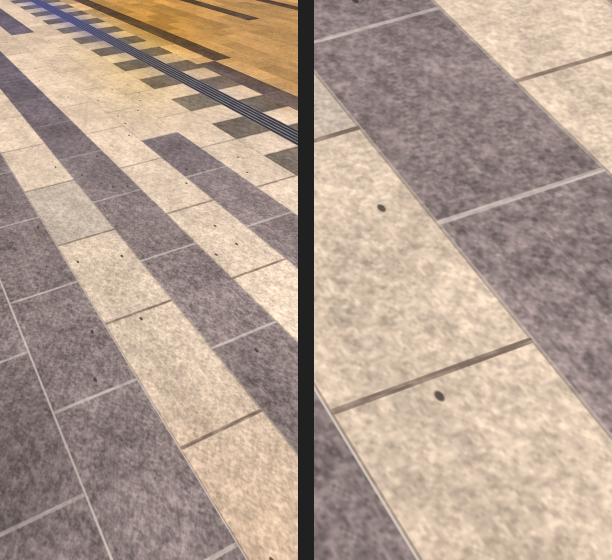
Left, the full canvas; right, a detail of the centre.
Reproduce this texture procedurally as a Shadertoy shader.

```glsl
// Stone paving in perspective: dark and cream bands in running bond, a drain and checkered tiles.

float hash(vec2 p) {
    return fract(sin(dot(p, vec2(127.1, 311.7))) * 43758.5453);
}

float noise(vec2 p) {
    vec2 i = floor(p), f = fract(p);
    f = f * f * (3.0 - 2.0 * f);
    return mix(mix(hash(i), hash(i + vec2(1, 0)), f.x),
               mix(hash(i + vec2(0, 1)), hash(i + vec2(1, 1)), f.x), f.y);
}

// Thin line that fades instead of aliasing when narrower than a pixel
float joint(float coord, float halfWidth, float pixel) {
    float d = abs(fract(coord + 0.5) - 0.5);
    return clamp((halfWidth - d) / pixel + 0.5, 0.0, 1.0) * min(1.0, 2.0 * halfWidth / pixel);
}

// p is in canvas heights, with y running down from the top
vec3 paving(vec2 p) {
    // Floor coordinates from two vanishing points: u across the bands, v along them
    vec2 q = p + vec2(0.2695, 0.1732);
    float u = (q.x / q.y - 0.40) / 0.207;
    float slope = (p.y + 0.319) / (2.669 - p.x);
    float v = (1.0 / (slope - 0.0496) - 1.04) / 0.865;
    float pixelU = fwidth(u), pixelV = fwidth(v);

    // Bands are one unit wide, narrower beyond the drain; odd bands shift half a slab
    float across = u < 8.5 ? u : 9.0 + (u - 8.5) / 0.75;
    float band = floor(across);
    float along = v + 0.5 * mod(band, 2.0);
    bool tiles = u > 6.0 && u < 8.5;
    if (tiles) {
        band = u < 7.3 ? 6.0 : 7.0;
        across = u < 7.3 ? u : 7.0 + (u - 7.6) / 0.9;
        along = 2.0 * v;
    }
    vec2 slab = vec2(band, floor(along));

    // Which slabs are dark
    bool dark = band < 1.0 || band == 2.0
        || (band == 4.0 && (v < 5.0 || v > 11.0))
        || (band == 9.0 && v < 7.2) || (band == 10.0 && v > 7.2)
        || (band == 17.0 && v > 9.3) || band == 22.0;
    if (tiles) dark = mod(slab.x + slab.y, 2.0) > 0.5;

    float far = smoothstep(0.42, 0.0, p.y);
    vec3 cream = mix(vec3(0.90, 0.81, 0.72), vec3(0.84, 0.70, 0.58),
                     smoothstep(0.55, 1.05, p.y) * 0.6 + far * 0.25);
    vec3 grey = mix(vec3(0.56, 0.50, 0.49), vec3(0.42, 0.38, 0.43), far);
    if (tiles) grey = vec3(0.49, 0.44, 0.40);
    vec3 col = dark ? grey : cream;
    if (slab == vec2(1, 4)) col = mix(col, vec3(0.70, 0.65, 0.61), 0.55);
    col *= 0.95 + 0.10 * hash(slab + 3.7);

    // Warm light on the far floor
    float warm = smoothstep(7.5, 10.0, u);
    col *= mix(vec3(1), vec3(0.88, 0.76, 0.56), warm);
    if (u > 8.5) col *= 0.88 + 0.20 * hash(slab + 9.1);

    // Mottled stone, grain and pits, weaker with distance
    vec2 stone = vec2(u, v);
    float near = smoothstep(0.0, 0.5, p.y);
    float strength = dark ? 1.0 : 0.62;
    col *= 1.0 + strength * (0.18 * (noise(stone * 3.0) - 0.5)
        + 0.20 * (noise(stone * vec2(13, 18)) - 0.5)
        + (0.10 + 0.20 * near) * (noise(stone * vec2(33, 48) + 5.0) - 0.5)
        + 0.26 * near * (noise(stone * vec2(68, 90)) - 0.5));
    vec2 cell = floor(stone * 3.0);
    vec2 pit = fract(stone * 3.0) - 0.3 - 0.4 * vec2(hash(cell), hash(cell + 7.0));
    float pitMask = step(0.88, hash(cell + 2.3)) * smoothstep(0.07, 0.035, length(pit));
    col = mix(col, vec3(0.24, 0.20, 0.18), 0.75 * pitMask);

    // Joints: pale in dark stone, brown in cream
    vec3 jointColor = dark && !tiles ? vec3(0.87, 0.82, 0.78) : vec3(0.42, 0.35, 0.31);
    float seam = joint(across, 0.011, pixelU) * (band < 1.0 ? 1.0 : 0.5);
    float cross = joint(along, tiles ? 0.03 : 0.010, tiles ? 2.0 * pixelV : pixelV);
    cross *= 0.55 + 0.45 * noise(vec2(u * 9.0, slab.y));
    col = mix(col, jointColor, max(seam, cross) * (u > 8.5 ? 0.4 : 0.85));

    // Slotted drain between the tile rows
    if (u > 7.0 && u < 7.6) {
        float slot = smoothstep(0.25, 0.45, abs(fract((u - 7.0) * 8.33) - 0.5));
        col = mix(vec3(0.25, 0.24, 0.27), vec3(0.60, 0.58, 0.58), slot);
        col *= 0.9 + 0.2 * noise(vec2(u * 20.0, v * 12.0));
    }

    // Blue reflection along the far drain, and a yellow glow beside it
    float blue = exp(-pow((u - 7.2) / 0.8, 2.0)) * smoothstep(0.20, 0.03, p.y);
    col = mix(col, vec3(0.30, 0.33, 0.68), 0.5 * blue);
    float glow = exp(-dot(p - vec2(0.27, 0.06), p - vec2(0.27, 0.06)) * 90.0);
    col = mix(col, col * vec3(1.08, 1.0, 0.62), 0.7 * glow);

    // Broad soft shading toward the lower left corner
    return col * (1.0 - 0.20 * smoothstep(0.30, 0.0, length(p - vec2(0.0, 0.86))));
}

void mainImage(out vec4 fragColor, in vec2 fragCoord) {
    // Nine samples per pixel smooth the band edges
    vec3 sum = vec3(0);
    for (int i = 0; i < 9; i++) {
        vec2 offset = (vec2(i % 3, i / 3) - 1.0) / 3.0;
        vec2 p = (fragCoord + offset) / iResolution.y;
        sum += paving(vec2(p.x, 1.0 - p.y));
    }
    fragColor = vec4(sum / 9.0, 1.0);
}
```
